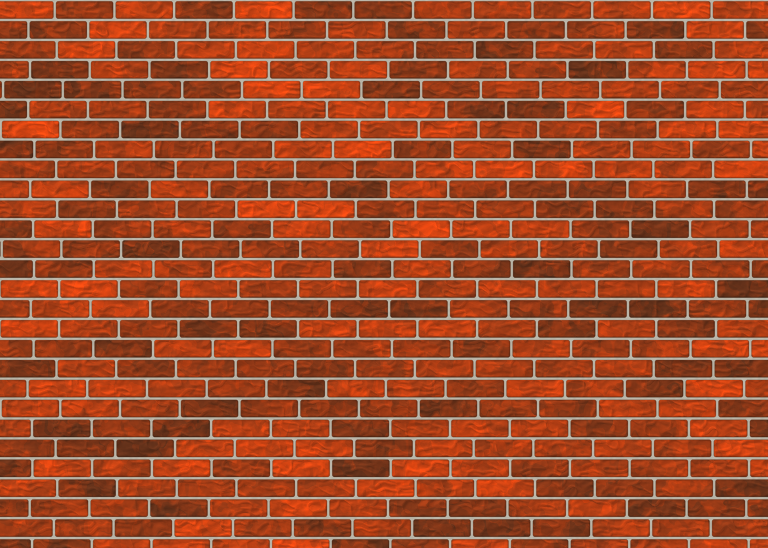
Reproduce this texture procedurally as a WebGL 2 fragment shader.

```glsl
#version 300 es
precision highp float;
// Running-bond brick wall: rounded boxes on pale mortar, each course slightly shifted.
// Every brick gets its own tone, stepped noise patches and embossed, slate-like chips.
// Lengths are in course heights, with y running down from the top edge.

#define ACROSS 12.86       // bricks across the canvas
#define COURSES 27.5       // courses down the canvas
#define BRICK_LENGTH 3.0   // brick pitch over course height
#define MORTAR 0.135       // joint width
#define CORNER 0.11        // corner radius
#define SHIFT_JITTER 0.17  // random sideways shift of a course, in bricks
#define TONE_SPREAD 0.74   // tone variation between bricks
#define PATCH_DEPTH 0.42   // tone variation within a brick
#define RELIEF 0.24        // strength of the embossed chips

uniform vec2 u_resolution;
out vec4 fragColor;

const vec3 DARK_CLAY = vec3(0.41, 0.195, 0.10);
const vec3 BRIGHT_CLAY = vec3(0.87, 0.275, 0.07);
const vec3 MORTAR_LIGHT = vec3(0.73, 0.71, 0.66);
const vec3 MORTAR_SHADE = vec3(0.57, 0.52, 0.46);

float hash(vec2 p) {
    return fract(sin(dot(p, vec2(127.1, 311.7))) * 43758.5453);
}

float noise(vec2 p) {
    vec2 i = floor(p), f = fract(p);
    f = f * f * (3.0 - 2.0 * f);
    return mix(mix(hash(i), hash(i + vec2(1, 0)), f.x),
               mix(hash(i + vec2(0, 1)), hash(i + vec2(1, 1)), f.x), f.y);
}

float fbm(vec2 p) {
    float sum = 0.0, amp = 0.5;
    for (int i = 0; i < 4; i++) {
        sum += amp * noise(p);
        p = mat2(1.6, 1.2, -1.2, 1.6) * p + 7.3;
        amp *= 0.5;
    }
    return sum;
}

float roundedBox(vec2 p, vec2 halfSize, float radius) {
    vec2 d = abs(p) - halfSize + radius;
    return length(max(d, 0.0)) + min(max(d.x, d.y), 0.0) - radius;
}

// Overlapping flat-toned patches with crisp, warped outlines; centred on zero.
float patches(vec2 p) {
    vec2 warp = vec2(noise(p * 3.0), noise(p * 3.0 + 19.0)) - 0.5;
    float sum = 0.0;
    for (int i = 0; i < 3; i++) {
        float n = noise(p * (1.1 + 0.5 * float(i)) + warp * 0.9 + 11.0 * float(i));
        sum += smoothstep(0.47, 0.56, n) - 0.5;
    }
    return sum / 3.0;
}

// Chipped surface height: broad terraces with thin ridges.
float chips(vec2 p) {
    p += 0.35 * vec2(noise(p * 2.0), noise(p * 2.0 + 31.0));
    float ridge = 1.0 - abs(2.0 * noise(p * vec2(1.6, 3.2)) - 1.0);
    return 0.7 * fbm(p * vec2(2.2, 4.0)) + 0.4 * ridge * ridge * ridge;
}

void main() {
    vec2 uv = gl_FragCoord.xy / u_resolution;
    vec2 p = vec2(uv.x * ACROSS * BRICK_LENGTH, (1.0 - uv.y) * COURSES);
    float pixel = COURSES / u_resolution.y;

    // Find the brick: alternate courses move by about half a length.
    float course = floor(p.y);
    float shift = 0.97 - 0.45 * mod(course, 2.0)
                + SHIFT_JITTER * (hash(vec2(course, 3.7)) - 0.5);
    float along = p.x / BRICK_LENGTH - shift;
    vec2 id = vec2(floor(along), course);
    vec2 local = vec2((fract(along) - 0.5) * BRICK_LENGTH, fract(p.y) - 0.5);
    vec2 halfSize = 0.5 * vec2(BRICK_LENGTH, 1.0) - 0.5 * MORTAR;
    float dist = roundedBox(local, halfSize, CORNER);

    // Clay: brick tone, patches, grain and chips lit from the upper left.
    vec2 seed = 40.0 * vec2(hash(id + 5.1), hash(id + 9.4));
    vec2 q = local + seed;
    float tone = 0.5 + TONE_SPREAD * (hash(id + 0.5) - 0.5)
               + PATCH_DEPTH * patches(q) + 0.16 * (fbm(q * 4.0) - 0.47);
    vec3 clay = mix(DARK_CLAY, BRIGHT_CLAY, clamp(tone, -0.05, 1.1));
    float slope = chips(q + vec2(0.04, 0.06)) - chips(q - vec2(0.04, 0.06));
    clay *= 1.0 + clamp(RELIEF * 2.0 * slope, -0.16, 0.16);

    // Worn rim, darker along the lower and right-hand edges.
    float rim = smoothstep(-0.11, 0.0, dist);
    float lower = smoothstep(0.3, 0.46, local.y);
    float right = smoothstep(halfSize.x - 0.12, halfSize.x, local.x);
    clay *= 1.0 - rim * (0.10 + 0.26 * max(lower, 0.6 * right));

    // Mortar: rounded joint, shaded where it meets the brick.
    vec3 mortar = mix(MORTAR_SHADE, MORTAR_LIGHT, smoothstep(0.0, 0.045, dist));
    mortar *= 0.97 + 0.06 * noise(p * 7.0);

    float cover = smoothstep(-0.6 * pixel, 0.6 * pixel, dist);
    fragColor = vec4(mix(clay, mortar, cover), 1.0);
}
```
